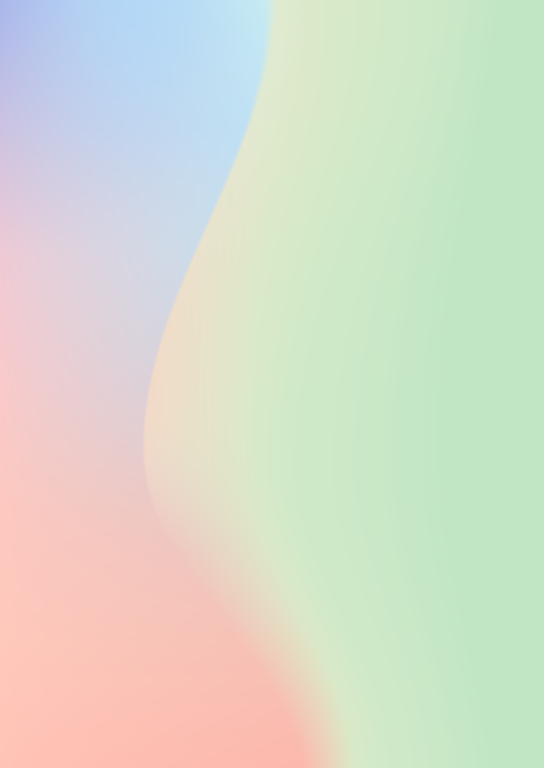
Give the GLSL for this background, as a Shadertoy shader.

```glsl
// Soft pastel backdrop: a blue-to-coral field beside a curved mint green fold.

const float PI = 3.14159265;

// Fold outline, in canvas fractions (depth runs from top to bottom)
const float FOLD_TOP_X = 0.498;
const float FOLD_INNER_X = 0.264;
const float FOLD_BASE_X = 0.560;
const float FOLD_INNER_DEPTH = 0.586;
const float FOLD_BASE_DEPTH = 1.03;
const float EDGE_SOFTNESS = 0.004;

// Colours of the fold, from its rim outwards
const vec3 CREAM = vec3(0.880, 0.920, 0.825);
const vec3 PEACH = vec3(0.950, 0.855, 0.785);
const vec3 LIME = vec3(0.862, 0.914, 0.785);
const vec3 MINT = vec3(0.812, 0.914, 0.785);
const vec3 GREEN = vec3(0.752, 0.902, 0.766);
const vec3 AZURE = vec3(0.695, 0.850, 0.980);

// Evenly spaced colours down the left side and along the fold
const int STOPS = 7;
const vec3 SIDE_RAMP[STOPS] = vec3[](
    vec3(0.66, 0.71, 0.92), vec3(0.80, 0.76, 0.88), vec3(0.94, 0.79, 0.83),
    vec3(0.98, 0.79, 0.79), vec3(0.995, 0.785, 0.75), vec3(1.00, 0.785, 0.735),
    vec3(1.00, 0.77, 0.715));
const vec3 FOLD_RAMP[STOPS] = vec3[](
    vec3(0.78, 0.93, 0.95), vec3(0.75, 0.88, 0.955), vec3(0.80, 0.86, 0.91),
    vec3(0.86, 0.82, 0.85), vec3(0.93, 0.785, 0.765), vec3(0.965, 0.76, 0.715),
    vec3(0.99, 0.72, 0.675));

vec3 sampleRamp(vec3 ramp[STOPS], float t) {
    float position = clamp(t, 0.0, 1.0) * float(STOPS - 1);
    int i = min(int(position), STOPS - 2);
    return mix(ramp[i], ramp[i + 1], position - float(i));
}

// Half a cosine wave between two values
float wave(float from, float to, float t) {
    return mix(from, to, 0.5 - 0.5 * cos(PI * t));
}

float foldX(float depth) {
    if (depth < FOLD_INNER_DEPTH) {
        return wave(FOLD_TOP_X, FOLD_INNER_X, depth / FOLD_INNER_DEPTH);
    }
    float t = (depth - FOLD_INNER_DEPTH) / (FOLD_BASE_DEPTH - FOLD_INNER_DEPTH);
    return wave(FOLD_INNER_X, FOLD_BASE_X, t);
}

vec3 fieldColor(float x, float depth, float edge) {
    float across = clamp(x / edge, 0.0, 1.0);
    vec3 color = mix(sampleRamp(SIDE_RAMP, depth),
                     sampleRamp(FOLD_RAMP, depth), pow(across, 0.8));
    // Blue glow at the top
    vec2 offset = (vec2(across, depth) - vec2(0.52, 0.0)) / vec2(0.3, 0.15);
    return mix(color, AZURE, 0.65 * exp(-dot(offset, offset)));
}

vec3 foldColor(float x, float depth, float edge, vec3 field) {
    // The rim warms downwards, then melts into the field
    vec3 rim = mix(CREAM, PEACH, smoothstep(0.05, 0.55, depth));
    rim = mix(rim, field, smoothstep(0.54, 0.74, depth));

    // The warm band is widest at the inner bend
    float bend = (depth - 0.6) / 0.32;
    float limeX = edge + 0.065 + 0.135 * exp(-bend * bend);
    float mintX = limeX + mix(0.22, 0.085, smoothstep(0.0, 0.7, depth));
    float greenX = 0.97 - 0.07 * sin(PI * depth);

    vec3 color = mix(rim, LIME, clamp((x - edge) / (limeX - edge), 0.0, 1.0));
    color = mix(color, MINT, smoothstep(limeX - 0.04, mintX, x));
    return mix(color, GREEN, smoothstep(mintX - 0.05, greenX, x));
}

void mainImage(out vec4 fragColor, in vec2 fragCoord) {
    vec2 uv = fragCoord / iResolution.xy;
    float depth = 1.0 - uv.y;
    float edge = foldX(depth);

    vec3 field = fieldColor(uv.x, depth, edge);
    vec3 fold = foldColor(uv.x, depth, edge, field);

    // The outline is softer near the top
    float softness = EDGE_SOFTNESS * (1.0 + 3.0 * exp(-depth * 10.0));
    float inside = smoothstep(-softness, softness, uv.x - edge);
    fragColor = vec4(mix(field, fold, inside), 1.0);
}
```
